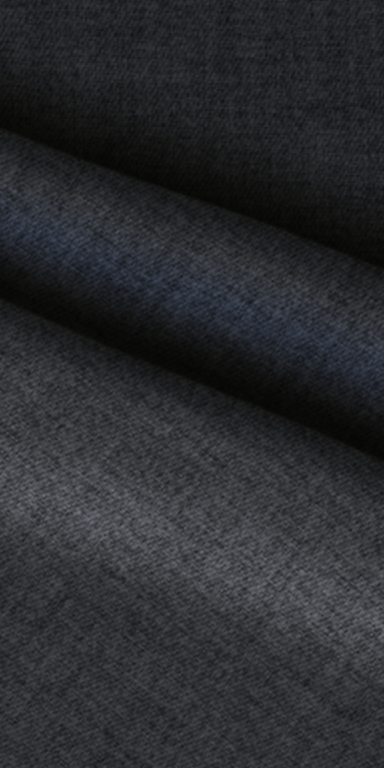
This texture is drawn by a Shadertoy shader. Its source:

```glsl
// Charcoal wool suiting: a flat panel above two soft, slanted folds of cloth.
// Fold lines are straight slopes; light is a profile of the distance below each,
// multiplied by a weave of stretched cell noise and a fine twill rib.
#define THREADS 128.0        // yarns across the canvas width
#define GRAIN 0.62           // contrast of the short flecks
#define SLUB 0.34            // contrast of the long yarn streaks
#define TWILL 0.09           // contrast of the diagonal rib
#define FOLD_TURN 0.60       // rotation of the cloth on the folds, radians
#define UPPER_FOLD vec2(0.333, 0.365)  // depth at the left, slope
#define LOWER_FOLD vec2(0.776, 0.427)
#define SHEEN_LINE vec2(1.265, 0.385)
#define SHEEN 0.085
#define EDGE_SOFT 0.007

float hash(vec2 cell) {
    vec3 p = fract(vec3(cell.xyx) * 0.1031);
    p += dot(p, p.yzx + 33.33);
    return fract((p.x + p.y) * p.z);
}

// Smoothly blended random cells
float cellNoise(vec2 p) {
    vec2 i = floor(p), f = fract(p);
    f = f * f * (3.0 - 2.0 * f);
    float low = mix(hash(i), hash(i + vec2(1, 0)), f.x);
    float high = mix(hash(i + vec2(0, 1)), hash(i + vec2(1, 1)), f.x);
    return mix(low, high, f.y);
}

mat2 turn(float a) {
    float c = cos(a), s = sin(a);
    return mat2(c, s, -s, c);
}

// Brightness factor of the cloth, centred on one
float weave(vec2 q) {
    q += 20.0;
    float warp = cellNoise(q * vec2(THREADS, 7.0));
    float weft = cellNoise(q.yx * vec2(THREADS, 6.0) + 71.0);
    float broad = cellNoise(q * vec2(38.0, 3.0)) + cellNoise(q * vec2(3.0, 38.0));
    float fleck = cellNoise(q * THREADS * vec2(1.5, 0.7))
                + cellNoise(q * THREADS * vec2(0.7, 1.5) + 37.0) - 1.0;
    float rib = sin(6.2832 * THREADS * 0.55 * (q.x + 0.6 * q.y));
    return 1.0 + GRAIN * 0.6 * fleck + SLUB * (warp + weft - 1.0) * 0.6
               + 0.10 * (broad - 1.0) + TWILL * rib;
}

float lineDepth(vec2 line, float x) {
    return line.x + line.y * x;
}

// Flat panel, sinking into the shadow of the fold below it
float panelLight(float above) {
    return mix(0.028, 0.142, smoothstep(-0.04, 0.27, above));
}

// Rounded fold: soft crest, then a long fall into the crease
float rollLight(float u) {
    float crest = mix(0.085, 0.205, smoothstep(-0.05, 0.34, u));
    return mix(0.035, crest, 1.0 - smoothstep(0.46, 0.95, u));
}

// Lower cloth: rises out of the crease, with one slanted sheen
float drapeLight(float below, float fromSheen) {
    float base = mix(0.075, 0.222, smoothstep(-0.03, 0.17, below));
    base -= 0.030 * smoothstep(0.0, 0.22, fromSheen);
    float spread = fromSheen < 0.0 ? 0.15 : 0.095;
    float g = fromSheen / spread;
    return base + SHEEN * exp(-g * g);
}

void mainImage(out vec4 fragColor, in vec2 fragCoord) {
    // x runs 0..1 to the right, depth runs 0..2 downwards
    vec2 uv = fragCoord / iResolution.xy;
    vec2 p = vec2(uv.x, 2.0 - 2.0 * uv.y);

    float upper = lineDepth(UPPER_FOLD, p.x) + 0.004 * sin(p.x * 7.0);
    float lower = lineDepth(LOWER_FOLD, p.x) + 0.005 * sin(p.x * 6.0);
    float u = (p.y - upper) / (lower - upper);
    float onRoll = smoothstep(-EDGE_SOFT, EDGE_SOFT, p.y - upper);
    float onDrape = smoothstep(-EDGE_SOFT, EDGE_SOFT, p.y - lower);

    // Large-scale light
    float light = mix(panelLight(upper - p.y), rollLight(u), onRoll);
    float drape = drapeLight(p.y - lower, p.y - lineDepth(SHEEN_LINE, p.x));
    light = mix(light, drape, onDrape);

    // Cloth is square on the panel and turned on the folds
    float flatCloth = weave(p);
    float rollCloth = weave(turn(-FOLD_TURN) * p + 3.0);
    float drapeCloth = weave(turn(-FOLD_TURN - 0.08) * p + 9.0);
    float cloth = mix(mix(flatCloth, rollCloth, onRoll), drapeCloth, onDrape);

    // Cool grey, warmer in the deep shadow, bluer along the roll
    vec3 tint = mix(vec3(1.03, 1.0, 0.92), vec3(0.965, 1.0, 1.065),
                    smoothstep(0.03, 0.13, light));
    float blueBand = onRoll * (1.0 - onDrape) * exp(-pow((u - 0.56) / 0.2, 2.0));
    tint *= mix(vec3(1.0), vec3(0.91, 0.99, 1.15), blueBand);

    fragColor = vec4(clamp(light * cloth * tint, 0.0, 1.0), 1.0);
}
```
